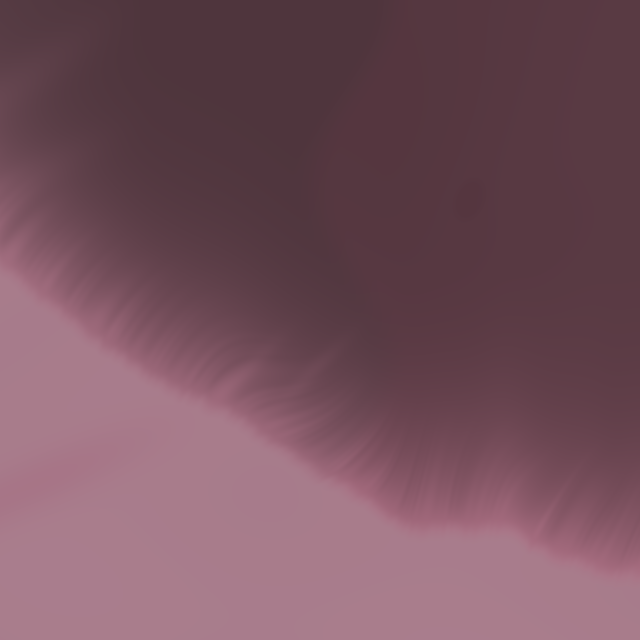
Write a Shadertoy shader that draws this background.

```glsl
// Soft dusky fur fringe sweeping diagonally down over a pale rose ground.

float bump(float x, float center, float width) {
    float t = (x - center) / width;
    return exp(-t * t);
}

// Height of the fringe's lower edge across the canvas
float edgeHeight(float x) {
    return 0.583 - 0.841 * x + 0.358 * x * x
        + 0.021 * bump(x, 0.37, 0.09) - 0.022 * bump(x, 0.63, 0.05)
        + 0.027 * bump(x, 0.79, 0.05) - 0.011 * bump(x, 0.96, 0.03);
}

// Layered sines with drifting phase, roughly -1 to 1
float strands(float u) {
    float sum = 0.0, weight = 0.5, freq = 95.0;
    for (int i = 0; i < 4; i++) {
        sum += weight * sin(freq * u + 2.0 * sin(freq * 0.23 * u + float(i)));
        freq *= 1.63;
        weight *= 0.68;
    }
    return sum;
}

// Broad, barely visible tonal drift
float drift(vec2 p) {
    return sin(p.x * 7.0 + 2.0 * sin(p.y * 5.0)) * sin(p.y * 8.0 - p.x * 3.0 + 1.0);
}

vec3 darkFur(vec2 p) {
    float border = 0.55 + 0.06 * sin(p.y * 11.0 - 3.2);
    vec3 col = mix(vec3(0.308, 0.208, 0.238), vec3(0.332, 0.213, 0.248),
                   smoothstep(-0.035, 0.035, p.x - border));
    col = mix(col, vec3(0.348, 0.226, 0.262), smoothstep(0.6, 1.0, p.x + 0.06 * drift(p)));
    col += 0.015 * smoothstep(0.25, 0.0, p.x);
    // Faint oval hollow
    vec2 q = (p - vec2(0.735, 0.688)) / vec2(0.025, 0.034);
    return col - 0.007 * smoothstep(1.2, 0.7, length(q + vec2(-0.3 * q.y, 0.0)));
}

vec3 paleGround(vec2 p) {
    vec3 col = vec3(0.66, 0.488, 0.548) + 0.004 * drift(p);
    // Warmer diagonal fold at the left
    float fold = bump(p.y, 0.22 + 0.42 * p.x, 0.045) * smoothstep(0.36, 0.05, p.x);
    return col - vec3(0.008, 0.032, 0.022) * fold;
}

void mainImage(out vec4 fragColor, in vec2 fragCoord) {
    vec2 p = fragCoord / iResolution.xy;
    float h = p.y - edgeHeight(p.x);
    float up = max(h, 0.0);

    // Trace each hair back to its root along a locally varying lean
    float lean = 0.36 + 0.45 * bump(p.x, 0.49, 0.13) - 0.3 * bump(p.x, 0.7, 0.09);
    float root = p.x - lean * h - 0.8 * up * up;
    float hair = strands(root);
    h += 0.005 * hair * smoothstep(0.07, 0.0, abs(h));
    up = max(h, 0.0);

    // Light fades upward through the fur, reaching farther at the left
    float reach = 0.155 + 0.055 * exp(-p.x * 6.0);
    float light = exp(-up / reach - up * up / 0.125);
    light *= 1.0 + 0.13 * hair * smoothstep(0.0, 0.05, up) * smoothstep(0.24, 0.06, up);

    // Two longer pale locks near the left and a pair in the middle
    float fade = smoothstep(0.24, 0.03, p.x);
    light += 0.09 * fade * bump(p.y, 0.85 + 0.65 * p.x, 0.045);
    light += 0.07 * fade * bump(p.y, 0.70 + 0.48 * p.x, 0.035);
    for (int i = 0; i < 2; i++) {
        float axis = 0.375 + 0.105 * float(i) + 0.95 * (p.y - 0.41);
        light += 0.09 * bump(p.x, axis, 0.018) * bump(p.y, 0.42, 0.05);
    }

    vec3 fur = darkFur(p) + vec3(0.325, 0.213, 0.255) * light;
    vec3 col = mix(paleGround(p), fur, smoothstep(-0.018, 0.022, h));
    fragColor = vec4(col, 1.0);
}
```
